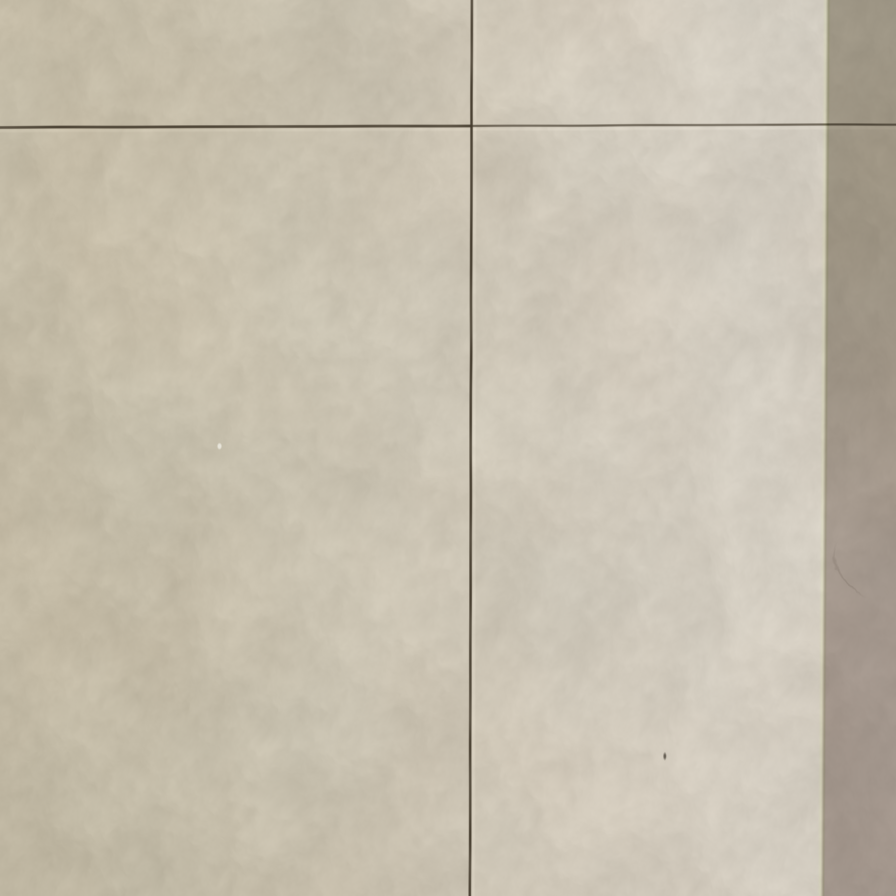
This texture is drawn by a WebGL 2 fragment shader. Its source:

```glsl
#version 300 es
precision highp float;
// Large beige stone floor tiles with thin dark joints and a shadow band at the right.

uniform vec2 u_resolution;
out vec4 fragColor;

float hash(vec2 p) {
    return fract(sin(dot(p, vec2(127.1, 311.7))) * 43758.55);
}

float noise(vec2 p) {
    vec2 i = floor(p), f = fract(p);
    f = f * f * (3.0 - 2.0 * f);
    return mix(mix(hash(i), hash(i + vec2(1, 0)), f.x),
               mix(hash(i + vec2(0, 1)), hash(i + vec2(1, 1)), f.x), f.y);
}

// Layered noise centred on zero
float fbm(vec2 p) {
    float sum = 0.0, amp = 0.5;
    for (int i = 0; i < 5; i++) {
        sum += amp * (noise(p) - 0.5);
        p = mat2(1.6, 1.2, -1.2, 1.6) * p + 7.3;
        amp *= 0.55;
    }
    return sum;
}

// Soft-edged line: 1 at distance 0, fading around the half width
float line(float d, float halfWidth, float soft) {
    return 1.0 - smoothstep(halfWidth - soft, halfWidth + soft, abs(d));
}

void main() {
    vec2 uv = gl_FragCoord.xy / u_resolution;
    float soft = max(0.0011, 0.6 / min(u_resolution.x, u_resolution.y));

    // Joint distances: nearly straight, with a slight lean
    float dx = uv.x - 0.5245 - 0.002 * uv.y - 0.0004 * (noise(vec2(uv.y * 18.0, 3.0)) - 0.5);
    float dy = uv.y - 0.858 - 0.003 * uv.x - 0.0007 * (noise(vec2(uv.x * 14.0, 9.0)) - 0.5);
    vec2 tile = step(0.0, vec2(dx, dy));
    vec2 shift = tile * vec2(17.0, 31.0);

    // Stone brightens to the right, with small cloudy mottling that differs per tile
    vec3 stone = mix(vec3(0.765, 0.733, 0.652), vec3(0.832, 0.805, 0.757),
                     smoothstep(0.02, 0.95, uv.x));
    stone += 0.008 * (uv.y - 0.5);
    float cloud = fbm(uv * 5.5 + shift);
    float blotch = fbm(uv * vec2(20.0, 17.0) + 2.5 * cloud + shift);
    float grain = fbm(uv * vec2(75.0, 65.0) + 2.0 * blotch + shift);
    stone += 0.045 * cloud + 0.065 * blotch + 0.045 * grain;
    stone += vec3(0.014, 0.0, -0.008) * fbm(uv * 6.0 + 40.0);

    // Fine marks: one pale chip, one dark chip
    float pale = length((uv - vec2(0.245, 0.502)) * vec2(1.0, 0.7));
    float dark = length((uv - vec2(0.742, 0.156)) * vec2(1.0, 0.45));
    stone = mix(stone, vec3(0.92, 0.91, 0.87), 0.9 * line(pale, 0.0022, soft));
    stone = mix(stone, vec3(0.30, 0.27, 0.23), 0.8 * line(dark, 0.0015, soft));

    // Pale bevels beside the joints
    stone += 0.035 * line(dx - 0.0038, 0.0015, 0.0015);
    stone += 0.030 * line(dy + 0.0038, 0.0015, 0.0015);

    // Dark joints, the horizontal one thinner and fainter on the right
    vec3 grout = vec3(0.27, 0.235, 0.18);
    float wear = 0.82 + 0.18 * noise(uv * 30.0);
    stone = mix(stone, grout, wear * line(dx, 0.0014, soft));
    stone = mix(stone, grout, wear * mix(0.95, 0.75, tile.x)
                              * line(dy, mix(0.0015, 0.0012, tile.x), soft));

    // Shadow band: olive at the top, mauve below, behind a faint greenish fringe
    float edge = uv.x - 0.917 - 0.006 * uv.y;
    float shade = smoothstep(-0.002, 0.0025, edge);
    vec3 tint = mix(vec3(0.775, 0.738, 0.732), vec3(0.745, 0.728, 0.685),
                    smoothstep(0.25, 0.85, uv.y));
    stone += vec3(0.005, 0.018, -0.025) * line(edge + 0.001, 0.0022, 0.0022);
    stone *= mix(vec3(1.0), tint, shade);
    stone -= vec3(0.03, 0.015, 0.045) * line(edge - 0.002, 0.0012, 0.0015);

    // Faint curved scratch inside the shadow
    float arc = length(uv - vec2(0.985, 0.385)) - 0.053 - 0.012 * fbm(uv * 40.0);
    float span = smoothstep(0.40, 0.37, uv.y) * smoothstep(0.97, 0.95, uv.x);
    stone -= 0.05 * shade * span * line(arc, 0.001, soft);

    fragColor = vec4(clamp(stone, 0.0, 1.0), 1.0);
}
```
